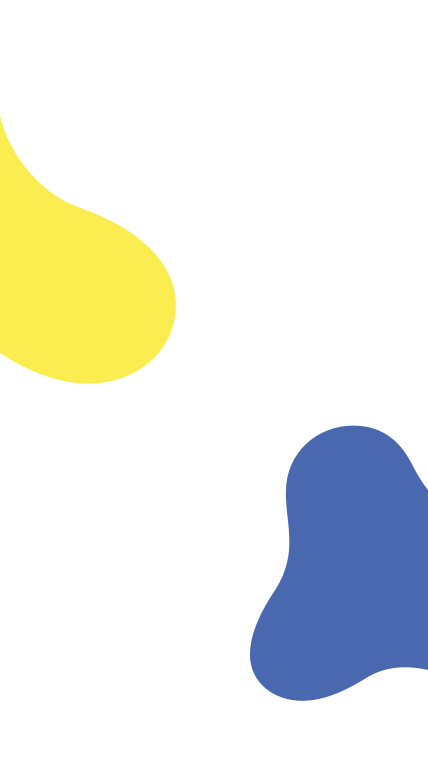
Write a Shadertoy shader that draws this background.

```glsl
const vec3 PAPER = vec3(1.0);
const vec3 YELLOW = vec3(0.984, 0.925, 0.310);
const vec3 BLUE = vec3(0.290, 0.408, 0.690);
const int CURVE_STEPS = 16;

// An outline holds the squared distance (x) and the inside/outside sign (y).
const vec2 EMPTY_OUTLINE = vec2(1e4, 1.0);

void addEdge(inout vec2 outline, vec2 p, vec2 a, vec2 b) {
    vec2 edge = b - a;
    vec2 rel = p - a;
    vec2 gap = rel - edge * clamp(dot(rel, edge) / dot(edge, edge), 0.0, 1.0);
    outline.x = min(outline.x, dot(gap, gap));

    // Flip the sign at each edge crossed by a ray to the right
    bool spans = (a.y > p.y) != (b.y > p.y);
    if (spans && rel.x < edge.x * rel.y / edge.y) outline.y = -outline.y;
}

vec2 bezier(vec2 a, vec2 b, vec2 c, vec2 d, float t) {
    vec2 ab = mix(a, b, t);
    vec2 bc = mix(b, c, t);
    vec2 cd = mix(c, d, t);
    return mix(mix(ab, bc, t), mix(bc, cd, t), t);
}

// Adds a cubic curve that starts at pen and leaves pen at its end
void curveTo(inout vec2 outline, inout vec2 pen, vec2 p, vec2 b, vec2 c, vec2 d) {
    vec2 start = pen;
    for (int i = 1; i <= CURVE_STEPS; i++) {
        vec2 next = bezier(start, b, c, d, float(i) / float(CURVE_STEPS));
        addEdge(outline, p, pen, next);
        pen = next;
    }
}

void lineTo(inout vec2 outline, inout vec2 pen, vec2 p, vec2 end) {
    addEdge(outline, p, pen, end);
    pen = end;
}

float signedDistance(vec2 outline) {
    return outline.y * sqrt(outline.x);
}

// Blob entering from the left side
float yellowBlob(vec2 p) {
    vec2 outline = EMPTY_OUTLINE;
    vec2 start = vec2(0.0, 1.524);
    vec2 pen = start;
    curveTo(outline, pen, p, vec2(0.023, 1.428), vec2(0.098, 1.339), vec2(0.187, 1.309));
    curveTo(outline, pen, p, vec2(0.327, 1.260), vec2(0.411, 1.178), vec2(0.411, 1.082));
    curveTo(outline, pen, p, vec2(0.411, 0.975), vec2(0.320, 0.898), vec2(0.206, 0.898));
    curveTo(outline, pen, p, vec2(0.140, 0.898), vec2(0.065, 0.926), vec2(0.0, 0.970));
    lineTo(outline, pen, p, vec2(-0.1, 1.04));
    lineTo(outline, pen, p, vec2(-0.02, 1.62));
    lineTo(outline, pen, p, start);
    return signedDistance(outline);
}

// Three-lobed blob entering from the right side
float blueBlob(vec2 p) {
    vec2 outline = EMPTY_OUTLINE;
    vec2 start = vec2(1.0, 0.650);
    vec2 pen = start;
    // Upper lobe
    curveTo(outline, pen, p, vec2(0.988, 0.664), vec2(0.977, 0.683), vec2(0.967, 0.701));
    curveTo(outline, pen, p, vec2(0.939, 0.760), vec2(0.897, 0.800), vec2(0.825, 0.800));
    curveTo(outline, pen, p, vec2(0.743, 0.800), vec2(0.668, 0.739), vec2(0.668, 0.645));
    // Waist
    curveTo(outline, pen, p, vec2(0.668, 0.599), vec2(0.676, 0.571), vec2(0.676, 0.526));
    curveTo(outline, pen, p, vec2(0.676, 0.486), vec2(0.664, 0.449), vec2(0.643, 0.416));
    // Lower lobe
    curveTo(outline, pen, p, vec2(0.612, 0.370), vec2(0.584, 0.316), vec2(0.584, 0.264));
    curveTo(outline, pen, p, vec2(0.584, 0.201), vec2(0.638, 0.157), vec2(0.706, 0.157));
    curveTo(outline, pen, p, vec2(0.764, 0.157), vec2(0.818, 0.187), vec2(0.860, 0.213));
    curveTo(outline, pen, p, vec2(0.900, 0.236), vec2(0.946, 0.241), vec2(1.0, 0.229));
    // Close beyond the canvas
    lineTo(outline, pen, p, vec2(1.1, 0.207));
    lineTo(outline, pen, p, vec2(1.1, 0.533));
    lineTo(outline, pen, p, start);
    return signedDistance(outline);
}

vec3 paint(vec3 base, vec3 ink, float dist, float pixel) {
    return mix(base, ink, clamp(0.5 - dist / pixel, 0.0, 1.0));
}

void mainImage(out vec4 fragColor, in vec2 fragCoord) {
    float pixel = 1.0 / iResolution.x;
    vec2 p = fragCoord * pixel;

    vec3 color = paint(PAPER, YELLOW, yellowBlob(p), pixel);
    color = paint(color, BLUE, blueBlob(p), pixel);
    fragColor = vec4(color, 1.0);
}
```
